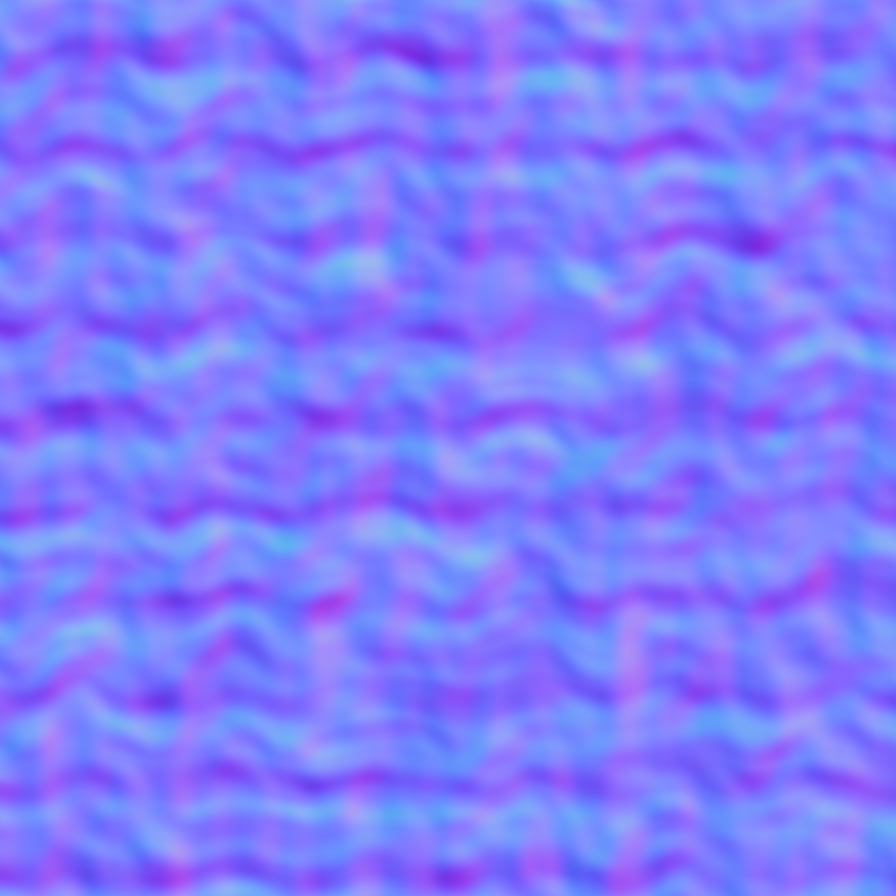
This texture map is drawn by a Shadertoy shader. Its source:

```glsl
// Tangent-space normal map of a soft, ribbed cloth weave.
// Periodic bumps form the sagging rows and the column folds; gradients of
// rounded noise add the fibre relief, then z completes the unit normal.

#define ROWS 9.87          // weave rows per canvas
#define COLUMNS 6.0        // sagging arcs per canvas
#define ROW_SHIFT 0.026    // height of the lowest groove
#define COLUMN_SHIFT 0.014 // position of the first low point
#define SAG 0.008          // height of the arcs
#define GROOVE 0.37        // tilt inside the row grooves
#define CREASE 0.12        // tilt of the weak crease between grooves
#define FOLD 0.08          // sideways tilt of the columns
#define GRAIN 0.0062       // depth of the fibre relief

const float TAU = 6.2831853;

vec2 hashDirection(vec2 cell) {
    vec3 p = fract(cell.xyx * vec3(0.1031, 0.1030, 0.0973));
    p += dot(p, p.yzx + 33.33);
    float angle = TAU * fract((p.x + p.y) * p.z);
    return vec2(cos(angle), sin(angle));
}

float corner(vec2 cell, vec2 f, vec2 offset) {
    return dot(hashDirection(cell + offset), f - offset);
}

// Gradient noise, about -0.7 to 0.7
float noise(vec2 p) {
    vec2 cell = floor(p), f = p - cell;
    vec2 s = f * f * f * (f * (f * 6.0 - 15.0) + 10.0);
    float low = mix(corner(cell, f, vec2(0, 0)), corner(cell, f, vec2(1, 0)), s.x);
    float high = mix(corner(cell, f, vec2(0, 1)), corner(cell, f, vec2(1, 1)), s.x);
    return mix(low, high, s.y);
}

// Smooth periodic peak at whole numbers
float bump(float phase, float sharpness) {
    return exp(sharpness * (cos(TAU * phase) - 1.0));
}

// Fibre height: rounded knots over broader swells
float fibreHeight(vec2 p) {
    return noise(p * vec2(21.0, 24.0) + 7.3)
         + 0.7 * noise(p * vec2(12.0, 14.0) + 61.7);
}

vec2 fibreSlope(vec2 p) {
    vec2 e = vec2(0.002, 0.0);
    return vec2(fibreHeight(p + e.xy) - fibreHeight(p - e.xy),
                fibreHeight(p + e.yx) - fibreHeight(p - e.yx)) / (2.0 * e.x);
}

void mainImage(out vec4 fragColor, in vec2 fragCoord) {
    vec2 p = fragCoord / iResolution.xy;

    // Columns wander a little; each arc has its own depth
    float column = (p.x - COLUMN_SHIFT) * COLUMNS
                 + 0.14 * noise(p * vec2(5.0, 7.0) + 19.0);
    float arcDepth = 0.9 + 1.1 * noise(p * vec2(6.0, 9.0) + 83.0);
    float sag = -SAG * arcDepth * cos(TAU * column)
              + 0.008 * noise(p * vec2(9.0, 8.0) + 29.0);

    // Rows: soft grooves, deepest at the low points, with a lit lip below
    float row = (p.y - ROW_SHIFT - sag) * ROWS;
    float depth = 0.76 + 0.42 * bump(column, 2.5)
                + 0.7 * noise(p * vec2(9.0, 10.0) + 53.0);
    vec2 tilt = vec2(0.0, 0.064);
    tilt.y -= GROOVE * depth * bump(row, 1.5);
    tilt.y += 0.14 * bump(row + 0.30, 1.8);
    tilt.y -= CREASE * bump(row + 0.55, 2.5) * bump(column + 0.5, 1.2);

    // Column folds and faint upright threads
    tilt.x += FOLD * arcDepth * sin(TAU * column);
    tilt.x += 0.16 * noise(p * vec2(13.0, 4.0) + 37.0);
    tilt.x += 0.15 * noise(p * vec2(32.0, 3.0) + 71.0);
    tilt.y += 0.24 * noise(p * vec2(7.0, 9.0) + 97.0);

    // Fibre relief, bent along the arcs
    tilt -= GRAIN * fibreSlope(p - vec2(0.0, sag));

    // Complete the unit normal and encode it
    tilt = clamp(tilt, -0.65, 0.65);
    float z = sqrt(1.0 - dot(tilt, tilt));
    fragColor = vec4(vec3(tilt, z) * 0.5 + 0.5, 1.0);
}
```
